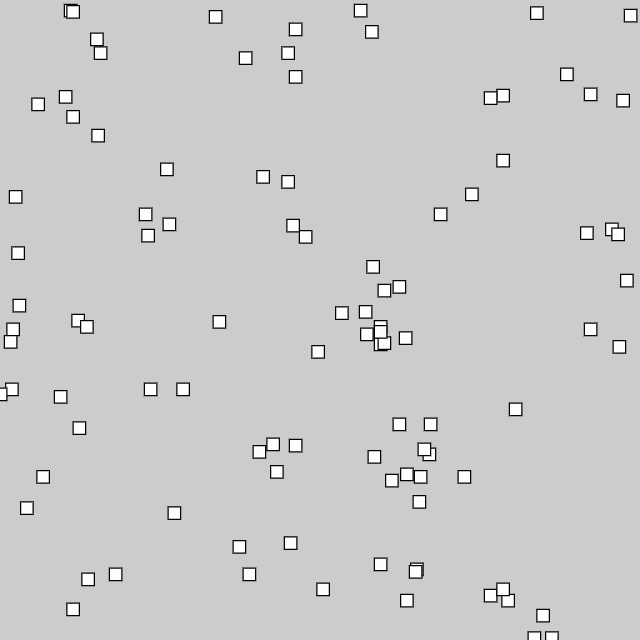
This pattern is drawn by a WebGL 1 fragment shader. Its source:

```glsl
precision highp float;

uniform vec2 u_resolution;

#define BOX_COUNT 100
#define LATTICE 512.0       // positions per canvas side
#define OUTER_HALF 5.5      // half side with outline, in lattice steps
#define INNER_HALF 4.5      // half side of the filling, in lattice steps
#define CHAIN_SHARE 0.33    // share of boxes set close to the one before
#define STEP_MIN 0.022
#define STEP_MAX 0.065
#define SEED 7.0
#define GROUND_COLOR vec3(0.8)
#define FILL_COLOR vec3(0.995)
#define OUTLINE_COLOR vec3(0.01)

vec2 hash2(float n) {
  vec2 h = fract(vec2(n) * vec2(0.1031, 0.1137) + vec2(0.71, 0.113));
  h += dot(h, h.yx + 33.33);
  return fract((h.xx + h.yx) * h.yy * vec2(7.31, 11.17));
}

// Antialiased square: 1 inside, 0 outside
float squareMask(vec2 offset, float halfSide, float pixel) {
  vec2 a = abs(offset);
  return clamp(0.5 - (max(a.x, a.y) - halfSide) / pixel, 0.0, 1.0);
}

// Free random spot, or a short step away from the previous box
vec2 nextSpot(vec2 previous, float index) {
  vec2 spot = hash2(index * 3.0 + SEED);
  vec2 choice = hash2(index * 3.0 + SEED + 401.0);
  float angle = 6.2832 * spot.x;
  float reach = mix(STEP_MIN, STEP_MAX, spot.y);
  vec2 chained = fract(previous + reach * vec2(cos(angle), sin(angle)));
  return choice.x < CHAIN_SHARE ? chained : spot;
}

void main() {
  float side = min(u_resolution.x, u_resolution.y);
  float pixel = LATTICE / side;
  vec2 p = gl_FragCoord.xy * pixel;

  // Later boxes cover earlier ones
  vec3 color = GROUND_COLOR;
  vec2 spot = vec2(0.5);
  for (int i = 0; i < BOX_COUNT; i++) {
    spot = nextSpot(spot, float(i));
    vec2 offset = p - floor(spot * LATTICE) - 0.5;
    color = mix(color, OUTLINE_COLOR, squareMask(offset, OUTER_HALF, pixel));
    color = mix(color, FILL_COLOR, squareMask(offset, INNER_HALF, pixel));
  }

  gl_FragColor = vec4(color, 1.0);
}
```
